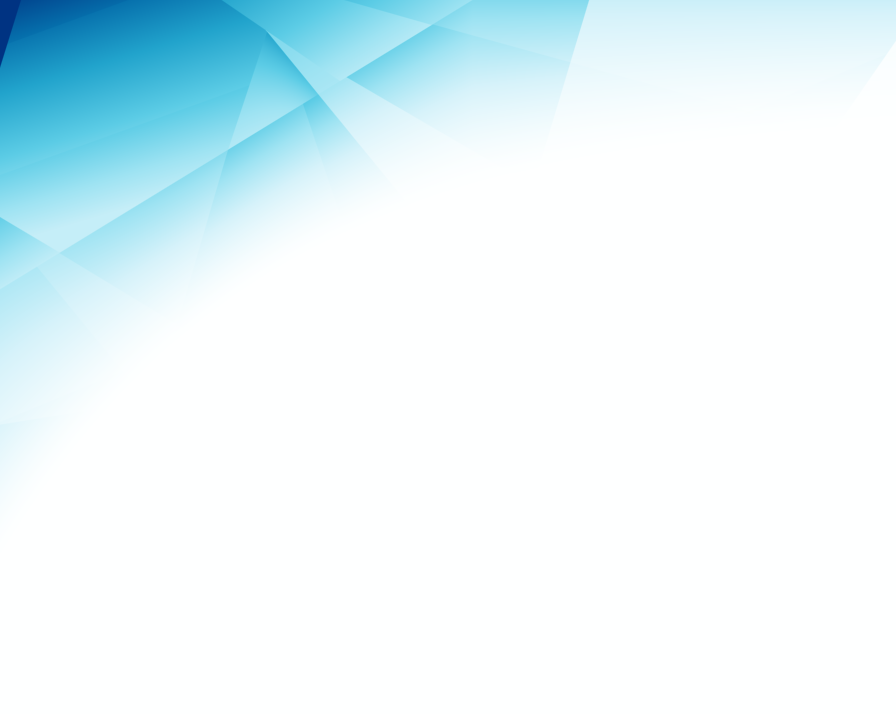
This background is drawn by a WebGL 2 fragment shader. Its source:

```glsl
#version 300 es
precision highp float;

uniform vec2 u_resolution;
out vec4 outColor;

const vec2 CANVAS = vec2(7.68, 6.12);

// Signed distance to the line a-b; positive below a line heading right
float lineDistance(vec2 p, vec2 a, vec2 b) {
    vec2 d = normalize(b - a);
    return d.x * (p.y - a.y) - d.y * (p.x - a.x);
}

// Antialiased half plane on the positive side of a line
float halfPlane(vec2 p, vec2 a, vec2 b, float blur) {
    return smoothstep(-blur, blur, lineDistance(p, a, b));
}

// Scale a tone inside a mask
float tint(float tone, float mask, float gain) {
    return tone * mix(1.0, gain, mask);
}

// White through cyan to navy
vec3 palette(float tone) {
    vec3 c = mix(vec3(0.995, 1.0, 1.0), vec3(0.84, 0.95, 0.98), clamp(tone / 0.15, 0.0, 1.0));
    c = mix(c, vec3(0.62, 0.89, 0.95), clamp((tone - 0.15) / 0.15, 0.0, 1.0));
    c = mix(c, vec3(0.36, 0.80, 0.90), clamp((tone - 0.30) / 0.15, 0.0, 1.0));
    c = mix(c, vec3(0.13, 0.64, 0.80), clamp((tone - 0.45) / 0.20, 0.0, 1.0));
    c = mix(c, vec3(0.02, 0.43, 0.67), clamp((tone - 0.65) / 0.18, 0.0, 1.0));
    return mix(c, vec3(0.0, 0.20, 0.51), clamp((tone - 0.83) / 0.17, 0.0, 1.0));
}

// Deep gradient and glassy facets above the main diagonal
float upperTone(vec2 p, float diagonalY, float blur) {
    vec2 knot = vec2(2.28, 0.26);
    float rightOfSteep = 1.0 - halfPlane(p, vec2(2.38, 0.0), vec2(1.95, 1.30), blur);
    float rightOfFold = 1.0 - halfPlane(p, knot, vec2(2.73, 0.81), blur);
    float aboveRay = 1.0 - halfPlane(p, vec2(1.90, 0.0), knot, blur);
    float height = max(diagonalY - p.y, 0.0);

    float deep = max(0.96 - 0.36 * (p.y + 0.3 * p.x), 0.20);
    deep += 0.015 * halfPlane(p, vec2(0.0, 1.50), vec2(2.50, 0.60), blur);
    deep -= 0.02 * halfPlane(p, vec2(0.0, 0.40), vec2(1.10, 0.0), blur);
    deep = mix(1.0, deep, 1.0 - halfPlane(p, vec2(0.18, 0.0), vec2(0.0, 0.58), blur));

    // Left wedge under the low ray
    float wedge = halfPlane(p, vec2(0.0, 1.86), vec2(0.52, 2.17), blur);
    deep = mix(deep, 0.21 + 0.36 * height, wedge);

    // Facets that meet at the knot
    float foldGlow = exp(-5.0 * abs(lineDistance(p, knot, vec2(2.73, 0.81))));
    float triangle = 0.24 + 0.26 * height + 0.20 * foldGlow;
    float sliver = 0.27 + 0.14 * height;
    float crown = 0.24 + 0.30 * height;
    float aboveShelf = 1.0 - halfPlane(p, vec2(2.95, 0.0), vec2(3.65, 0.20), blur);
    crown += 0.06 * aboveShelf;

    float tone = mix(deep, triangle, rightOfSteep);
    tone = mix(tone, sliver, rightOfFold * step(knot.y, p.y));
    return mix(tone, crown, aboveRay);
}

// Veil that fades to white below the diagonal, with soft overlapping planes
float lowerTone(vec2 p, float diagonalY, float blur) {
    float top = max(diagonalY, 0.0);
    float bottom = 0.95 + 3.85 * exp(-p.x / 2.3);
    float fade = clamp(1.0 - (p.y - top) / (bottom - top), 0.0, 1.0);
    float tone = mix(0.31, 0.41, smoothstep(0.0, 2.0, p.x)) * pow(fade, 1.6);

    float leftOfSteep = halfPlane(p, vec2(1.95, 1.30), vec2(1.60, 2.50), blur);
    float rightOfFold = 1.0 - halfPlane(p, vec2(2.28, 0.26), vec2(2.73, 0.81), blur);
    float belowRay = halfPlane(p, vec2(2.28, 0.26), vec2(3.55, 1.00), blur);
    float rightOfThin = 1.0 - halfPlane(p, vec2(2.50, 0.60), vec2(2.90, 1.80), blur);
    float belowLowRay = halfPlane(p, vec2(0.0, 1.86), vec2(1.30, 2.65), blur);
    float leftOfSlant = halfPlane(p, vec2(0.0, 1.90), vec2(1.60, 3.85), blur);
    float belowLedge = halfPlane(p, vec2(0.0, 3.64), vec2(1.25, 3.44), blur);
    float aboveShelf = 1.0 - halfPlane(p, vec2(2.95, 0.0), vec2(6.40, 0.95), blur);
    float rightPanel = 1.0 - halfPlane(p, vec2(5.05, 0.0), vec2(4.78, 0.90), blur);
    float corner = 1.0 - halfPlane(p, vec2(7.68, 0.35), vec2(7.30, 0.90), blur);
    float cornerFacet = halfPlane(p, vec2(7.15, 0.65), vec2(7.68, 0.43), blur);

    tone = tint(tone, leftOfSteep, 0.86);
    tone = tint(tone, rightOfFold * belowRay, 0.70);
    tone = tint(tone, rightOfThin * (1.0 - rightOfFold), 1.12);
    tone = tint(tone, belowLowRay, 0.85);
    tone = tint(tone, leftOfSlant, 1.12);
    tone = tint(tone, belowLedge * (1.0 - smoothstep(0.0, 1.3, p.x)), 1.35);
    tone = tint(tone, aboveShelf, 0.88);
    tone = tint(tone, rightPanel, 0.50);
    tone = tint(tone, cornerFacet, 1.15);
    return tint(tone, corner, 0.20);
}

void main() {
    vec2 uv = gl_FragCoord.xy / u_resolution;
    vec2 p = vec2(uv.x, 1.0 - uv.y) * CANVAS;
    float blur = 0.8 * CANVAS.x / u_resolution.x;

    // The main diagonal separates the two families of planes
    float diagonalY = 2.48 - 0.612 * p.x;
    float below = halfPlane(p, vec2(0.0, 2.48), vec2(4.05, 0.0), blur);
    float tone = mix(upperTone(p, diagonalY, blur), lowerTone(p, diagonalY, blur), below);
    outColor = vec4(palette(tone), 1.0);
}
```
